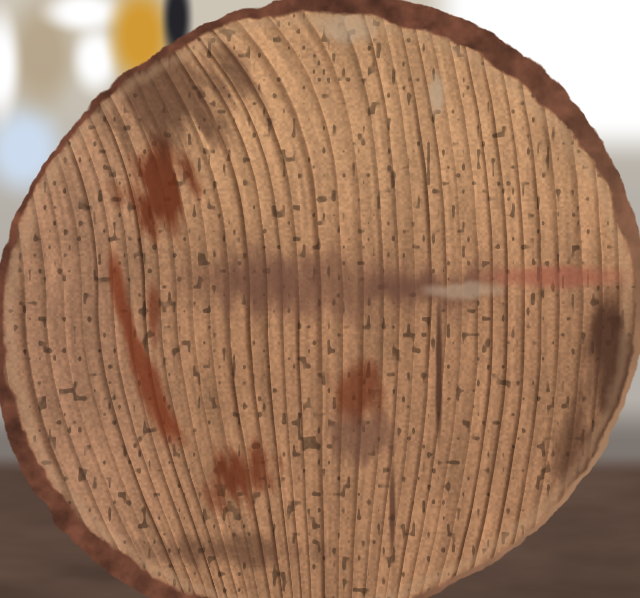
Reproduce this texture procedurally as a WebGL 1 fragment shader.

```glsl
precision highp float;
// Sawn log end with bent grain, stains and bark before a blurred bright yard.
uniform vec2 u_resolution;

float hash(vec2 p) {
  vec3 q = fract(vec3(p.xyx) * 0.1031);
  q += dot(q, q.yzx + 33.33);
  return fract((q.x + q.y) * q.z);
}

float noise(vec2 p) {
  vec2 i = floor(p), f = fract(p);
  f = f * f * (3.0 - 2.0 * f);
  return mix(mix(hash(i), hash(i + vec2(1.0, 0.0)), f.x),
             mix(hash(i + vec2(0.0, 1.0)), hash(i + 1.0), f.x), f.y);
}

float fbm(vec2 p) {
  float sum = 0.0, amp = 0.5;
  for (int i = 0; i < 4; i++) {
    sum += amp * noise(p);
    p = p * 2.03 + 7.1;
    amp *= 0.5;
  }
  return sum / 0.9375;
}

// Soft ellipse; rough displaces its border.
float blot(vec2 p, vec2 c, vec2 r, float rough) {
  return 1.0 - smoothstep(0.35, 1.25, length((p - c) / r) + rough);
}

// Smooth bump around an angle, without a seam.
float lobe(float a, float centre, float sharp) {
  return exp(sharp * (cos(a - centre) - 1.0));
}

float rimRadius(float a) {
  return 0.531 + 0.025 * cos(2.0 * (a - 0.70)) + 0.017 * cos(a - 3.75)
       + 0.025 * lobe(a, -0.35, 5.0);
}

vec3 background(vec2 p) {
  vec3 c = mix(vec3(0.70, 0.68, 0.65), vec3(0.80, 0.77, 0.71), smoothstep(0.6, 0.95, p.y));
  c = mix(c, vec3(0.80, 0.86, 0.93), blot(p, vec2(0.04, 0.75), vec2(0.07, 0.08), 0.0));
  c = mix(c, vec3(0.68, 0.60, 0.48), 0.7 * blot(p, vec2(0.07, 0.91), vec2(0.06, 0.1), 0.0));
  c = mix(c, vec3(1.0), blot(p, vec2(0.14, 0.98), vec2(0.07, 0.035), 0.0));
  c = mix(c, vec3(1.0), blot(p, vec2(0.16, 0.90), vec2(0.04, 0.06), 0.0));
  c = mix(c, vec3(1.0), blot(p, vec2(0.0, 0.89), vec2(0.035, 0.1), 0.0));
  c = mix(c, vec3(0.82, 0.60, 0.20), blot(p, vec2(0.235, 0.94), vec2(0.055, 0.09), 0.0));
  c = mix(c, vec3(0.14, 0.14, 0.16), blot(p, vec2(0.296, 0.97), vec2(0.025, 0.08), 0.0));
  c = mix(c, vec3(1.0), smoothstep(0.70, 0.78, p.x) * smoothstep(0.72, 0.80, p.y));
  // Grey ledge over dark planks
  c = mix(c, vec3(0.49, 0.46, 0.44), 1.0 - smoothstep(0.26, 0.34, p.y));
  vec3 plank = vec3(0.34, 0.265, 0.225) * (0.8 + 0.4 * fbm(p * vec2(5.0, 22.0)));
  return mix(c, plank, 1.0 - smoothstep(0.205, 0.245, p.y));
}

// Horizontal coordinate that straightens the bent growth lines.
float grainCoord(vec2 p) {
  float dy = p.y - 0.5;
  float upper = mix(0.75, 0.25, smoothstep(0.3, 0.65, p.x));
  float lower = mix(-0.7, 0.3, smoothstep(0.2, 0.75, p.x));
  return p.x + dy * dy * (dy > 0.0 ? upper : lower) + 0.012 * (fbm(p * vec2(6.0, 4.0)) - 0.5);
}

vec3 growthLines(vec3 c, float g, float y) {
  float s = g * 34.0 + 1.2 * noise(vec2(g * 14.0, 3.0));
  float f = fract(s), id = floor(s);
  float edge = smoothstep(0.62, 0.92, f) * (1.0 - smoothstep(0.94, 1.0, f));
  float strength = (0.25 + 0.75 * hash(vec2(id, 5.0))) * (0.45 + 0.75 * noise(vec2(id * 3.7, y * 9.0)));
  c *= 1.04 - 0.10 * f + 0.06 * (hash(vec2(id, 9.0)) - 0.5);
  return c * (1.0 - vec3(0.40, 0.46, 0.50) * edge * strength);
}

vec3 woodFace(vec2 p) {
  float g = grainCoord(p);
  float fibre = noise(vec2(g * 150.0, p.y * 9.0));
  float rough = 1.3 * (fbm(vec2(g * 42.0, p.y * 13.0)) - 0.5);
  vec3 c = mix(vec3(0.64, 0.47, 0.345), vec3(0.73, 0.555, 0.405), smoothstep(0.45, 0.8, p.y));
  c = mix(c, vec3(0.62, 0.46, 0.36), 0.7 * (1.0 - smoothstep(0.1, 0.4, p.x)));
  c = growthLines(c, g, p.y);
  c *= 0.84 + 0.16 * fibre + 0.18 * fbm(p * 9.0);
  c *= 0.92 + 0.16 * noise(p * 230.0);
  c *= 1.0 - 0.35 * smoothstep(0.76, 0.92, noise(p * vec2(120.0, 75.0)));

  // Violet brown band and pink streak
  vec3 violet = vec3(0.41, 0.275, 0.225);
  c = mix(c, violet, 0.45 * blot(p, vec2(0.57, 0.525), vec2(0.25, 0.055), rough));
  c = mix(c, violet, 0.55 * blot(p, vec2(0.445, 0.535), vec2(0.075, 0.055), rough));
  c = mix(c, violet, 0.65 * blot(p, vec2(0.69, 0.52), vec2(0.10, 0.032), rough));
  c = mix(c, vec3(0.62, 0.34, 0.27), 0.6 * blot(p, vec2(0.936, 0.537), vec2(0.13, 0.021), 0.3 * rough));

  // Rust stains
  vec3 rust = vec3(0.40, 0.18, 0.105);
  float t = 0.60 - p.y;
  float path = abs(p.x - 0.185 - 0.1 * t - 0.65 * t * t) / (0.012 + 0.035 * max(t, 0.0));
  float trail = (1.0 - smoothstep(0.4, 1.3, path + rough)) * smoothstep(0.0, 0.06, t) * (1.0 - smoothstep(0.31, 0.36, t));
  c = mix(c, rust + vec3(0.06, 0.02, 0.01), 0.75 * trail);
  c = mix(c, rust, 0.85 * blot(p, vec2(0.265, 0.685), vec2(0.055, 0.075), 1.5 * rough));
  c = mix(c, rust, 0.65 * blot(p, vec2(0.255, 0.485), vec2(0.014, 0.06), rough));
  c = mix(c, rust, 0.80 * blot(p, vec2(0.398, 0.205), vec2(0.06, 0.06), 1.3 * rough));
  c = mix(c, rust, 0.65 * blot(p, vec2(0.598, 0.344), vec2(0.04, 0.055), rough));
  c = mix(c, violet, 0.55 * blot(p, vec2(0.61, 0.27), vec2(0.07, 0.04), rough));

  // Dark weathering
  vec3 dark = vec3(0.29, 0.19, 0.145);
  c = mix(c, dark, 0.85 * blot(p, vec2(1.022, 0.39), vec2(0.055, 0.14), 0.7 * rough));
  c = mix(c, dark, 0.60 * blot(p, vec2(0.965, 0.24), vec2(0.06, 0.08), rough));
  c = mix(c, dark, 0.60 * blot(p, vec2(0.28, 0.85), vec2(0.14, 0.09), 1.5 * rough));
  c = mix(c, dark, 0.45 * blot(p, vec2(0.36, 0.08), vec2(0.15, 0.03), rough));
  c = mix(c, dark, 0.80 * blot(p, vec2(0.734, 0.38), vec2(0.006, 0.13), 0.5 * rough));
  c = mix(c, dark, 0.70 * blot(p, vec2(0.656, 0.15), vec2(0.006, 0.10), 0.5 * rough));

  // Pale resin
  vec3 resin = vec3(0.74, 0.65, 0.55);
  c = mix(c, resin, 0.60 * blot(p, vec2(0.58, 0.95), vec2(0.06, 0.03), rough));
  c = mix(c, resin, 0.65 * blot(p, vec2(0.730, 0.84), vec2(0.014, 0.035), 0.5 * rough));
  return mix(c, resin, 0.55 * blot(p, vec2(0.76, 0.514), vec2(0.075, 0.014), rough));
}

void main() {
  vec2 p = gl_FragCoord.xy / u_resolution.y;
  vec2 d = p - vec2(0.538, 0.490);
  float a = atan(d.y, d.x);
  float inside = rimRadius(a) - length(d) + 0.014 * (fbm(p * 32.0) - 0.5);
  float thickness = 0.007 + 0.034 * lobe(a, 0.95, 3.5) + 0.028 * lobe(a, 3.95, 4.0);
  thickness *= 0.7 + 0.6 * fbm(p * 18.0 + 4.0);

  vec3 bark = mix(vec3(0.24, 0.145, 0.11), vec3(0.55, 0.34, 0.26), fbm(p * 38.0));
  float paleEdge = lobe(a, -0.5, 3.0);
  bark = mix(bark, vec3(0.70, 0.55, 0.42), 0.8 * paleEdge);
  vec3 wood = woodFace(p);
  float rim = smoothstep(0.0, 0.012, inside - thickness) * (1.0 - smoothstep(0.012, 0.03, inside - thickness));
  wood = mix(wood, vec3(0.73, 0.59, 0.46), 0.35 * rim);
  vec3 logColor = mix(bark, wood, smoothstep(-0.003, 0.004, inside - thickness));
  gl_FragColor = vec4(mix(background(p), logColor, smoothstep(-0.002, 0.002, inside)), 1.0);
}
```
